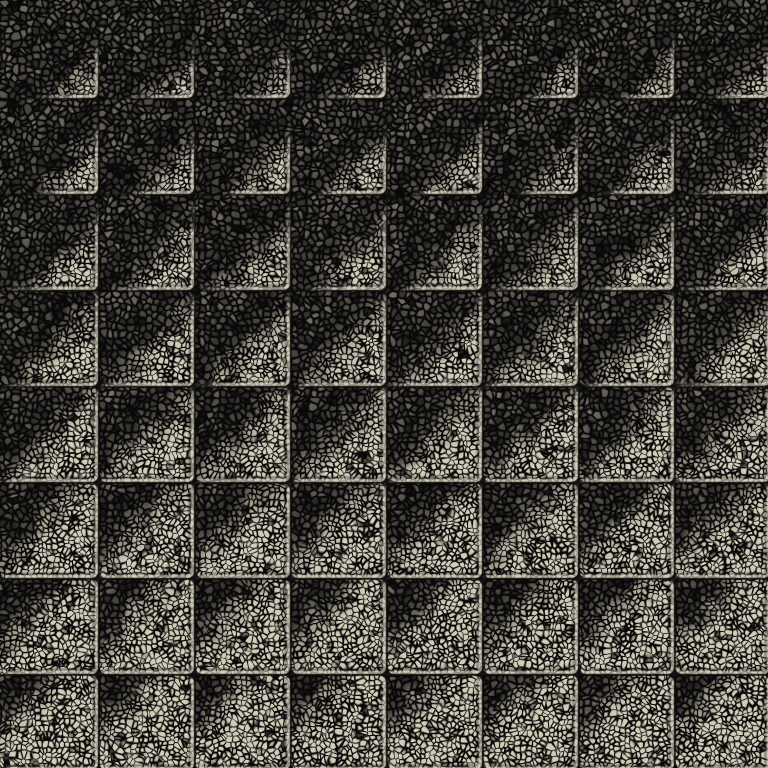
Reproduce this pattern procedurally as a three.js fragment shader.

```glsl
// A grid of bevelled tiles covered in pebble grain, lit from each lower right corner.
// Voronoi cracks form the grain; a diagonal ramp per tile, shifted row by row,
// sets its brightness, and a rounded-box distance draws the bright rim and groove.
varying vec2 vUv;

const float TILES = 8.0;
const float GRID_SHIFT = 0.030;     // grid offset right and down, in tiles
const float CORNER = 0.075;         // tile corner radius, in tiles
const float GROOVE = 0.010;         // half width of the dark joint
const float RIM = 0.041;            // inner edge of the bright rim
const float COARSE_GRAIN = 116.0;   // pebbles across the canvas, in shade
const float FINE_GRAIN = 146.0;     // pebbles across the canvas, in light
const float TOP_THRESHOLD = 1.43;   // where light starts on the diagonal, top row
const float BOTTOM_THRESHOLD = 0.42;
const float DIM_LEVEL = 0.37;
const float MERGE = 0.36;           // how far lit pebbles flow together
const vec3 INK = vec3(0.035, 0.030, 0.030);
const vec3 BONE = vec3(0.82, 0.80, 0.72);

vec2 hash2(vec2 p) {
  vec3 q = fract(p.xyx * vec3(0.1031, 0.1030, 0.0973));
  q += dot(q, q.yzx + 33.33);
  return fract((q.xx + q.yz) * q.zy);
}

float valueNoise(vec2 p) {
  vec2 i = floor(p), f = fract(p);
  f = f * f * (3.0 - 2.0 * f);
  float low = mix(hash2(i).x, hash2(i + vec2(1.0, 0.0)).x, f.x);
  float high = mix(hash2(i + vec2(0.0, 1.0)).x, hash2(i + 1.0).x, f.x);
  return mix(low, high, f.y);
}

// x: distance gap to the nearest crack, y: random tone of the pebble
vec2 pebbles(vec2 p) {
  vec2 base = floor(p);
  float nearest = 8.0, second = 8.0, tone = 0.0;
  for (int y = -1; y <= 1; y++) {
    for (int x = -1; x <= 1; x++) {
      vec2 id = base + vec2(float(x), float(y));
      vec2 jitter = hash2(id + 17.0);
      float d = distance(p, id + 0.05 + 0.9 * jitter);
      if (d < nearest) {
        second = nearest;
        nearest = d;
        tone = fract(jitter.x * 7.0 + jitter.y * 3.0);
      } else {
        second = min(second, d);
      }
    }
  }
  return vec2(second - nearest, tone);
}

// Depth inside a rounded unit tile
float tileDepth(vec2 c) {
  vec2 a = abs(c - 0.5) - 0.5 + CORNER;
  return CORNER - length(max(a, 0.0)) - min(max(a.x, a.y), 0.0);
}

void main() {
  // Tile coordinates, running right and down
  vec2 grid = vec2(vUv.x, 1.0 - vUv.y) * TILES - GRID_SHIFT;
  vec2 tile = max(floor(grid), 0.0);
  vec2 c = grid - tile;
  float row = tile.y / (TILES - 1.0);

  // Diagonal light, spreading further in lower rows
  float wobble = 0.26 * (valueNoise(vUv * 52.0) - 0.5);
  float ramp = c.x + c.y - mix(TOP_THRESHOLD, BOTTOM_THRESHOLD, row) + wobble;
  float lit = smoothstep(-0.26, 0.46, ramp);
  float dim = DIM_LEVEL * mix(0.5, 1.0, smoothstep(0.0, 0.6, -ramp));

  // Pebble grain, finer and more merged where lit
  vec2 warp = vec2(valueNoise(vUv * 80.0), valueNoise(vUv * 80.0 + 71.0)) - 0.5;
  vec2 coarse = pebbles(vUv * COARSE_GRAIN + 0.6 * warp);
  vec2 fine = pebbles(vUv * FINE_GRAIN + 0.8 * warp + 40.0);
  vec2 grain = mix(coarse, fine, smoothstep(0.25, 0.5, lit));
  float merged = grain.x + MERGE * lit * (valueNoise(vUv * 125.0 + 9.0) - 0.44);
  float dimGrain = smoothstep(0.06, 0.58, grain.x) * (0.45 + grain.y);
  float litGrain = smoothstep(mix(0.12, 0.0, lit), 0.56, merged);
  float light = mix(dim * dimGrain, litGrain, lit);

  // Bright rim on the right and lower sides, with a faint shadow inside it
  float depth = tileDepth(mix(c, max(c, 0.5), step(grid, vec2(1.0))));
  float lowerRight = smoothstep(-0.06, 0.06, c.x + c.y - 1.0);
  float glow = lowerRight * smoothstep(-0.15, 0.4, ramp);
  float inner = smoothstep(RIM - 0.012, RIM + 0.012, depth);
  float shadow = inner * (1.0 - smoothstep(RIM + 0.012, RIM + 0.045, depth));
  light *= 1.0 - 0.35 * glow * shadow;
  light = mix(light, max(light, 0.68 + 0.3 * litGrain), glow * (1.0 - inner));

  // Joint between tiles, soft in shade and dark beside the light
  float joint = 1.0 - smoothstep(GROOVE - 0.01, GROOVE + 0.01, depth);
  light *= 1.0 - joint * mix(0.5, 0.95, max(glow, row));

  gl_FragColor = vec4(mix(INK, BONE, clamp(light, 0.0, 1.0)), 1.0);
}
```
